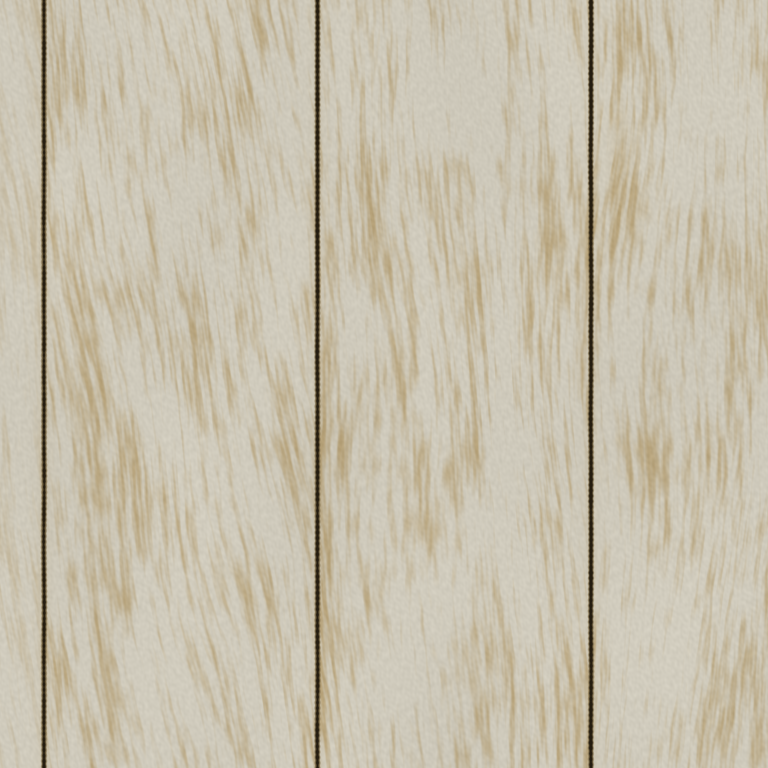
Give the GLSL for this texture, as a WebGL 2 fragment shader.

```glsl
#version 300 es
precision highp float;
// Pale whitewashed wood planks standing upright, split by thin dark seams.
// Grain is stretched gradient noise, slanted and offset per plank; the seams
// are distance bands with a beaded edge, repeated across the canvas.

uniform vec2 u_resolution;
out vec4 outColor;

vec2 randomGradient(vec2 cell) {
  vec3 q = fract(cell.xyx * vec3(0.1031, 0.1030, 0.0973));
  q += dot(q, q.yzx + 33.33);
  float angle = 6.2832 * fract((q.x + q.y) * q.z);
  return vec2(cos(angle), sin(angle));
}

float gradientNoise(vec2 p) {
  vec2 i = floor(p), f = p - i;
  vec2 w = f * f * f * (f * (f * 6.0 - 15.0) + 10.0);
  float a = dot(randomGradient(i), f);
  float b = dot(randomGradient(i + vec2(1, 0)), f - vec2(1, 0));
  float c = dot(randomGradient(i + vec2(0, 1)), f - vec2(0, 1));
  float d = dot(randomGradient(i + vec2(1, 1)), f - vec2(1, 1));
  return mix(mix(a, b, w.x), mix(c, d, w.x), w.y);
}

// Amount of honey-coloured stain, 0 to 1
float grainStain(vec2 uv, float plank) {
  float slant = clamp(0.15 - 0.09 * plank, -0.04, 0.15);
  vec2 p = vec2(uv.x + slant * (uv.y - 0.5), uv.y);
  p.x += 0.03 * gradientNoise(uv * vec2(5.0, 2.5) + plank * 7.3);
  p += vec2(11.0, 5.0) * (plank + 3.0);

  float blotch = gradientNoise(p * vec2(13.0, 4.0));
  float broad = gradientNoise(p * vec2(60.0, 6.0));
  float streak = gradientNoise(p * vec2(125.0, 11.0));
  float fibre = gradientNoise(p * vec2(230.0, 30.0));
  float grain = 0.5 * blotch + 0.4 * broad + 0.5 * streak + 0.35 * fibre;
  return smoothstep(-0.17, 0.65, grain);
}

void main() {
  vec2 uv = gl_FragCoord.xy / u_resolution;
  float pixel = 1.0 / u_resolution.x;

  // Planks, and distance to the nearest seam
  float pitch = 0.3561;
  float across = (uv.x - 0.0573) / pitch;
  float plank = floor(across);
  float seam = floor(across + 0.5);
  float offset = (across - seam) * pitch;
  float seamDist = abs(offset + 0.0008 * gradientNoise(vec2(seam * 9.0, uv.y * 12.0)));

  // Whitewash with stained grain; the strip at far left is paler
  vec3 whitewash = vec3(0.812, 0.793, 0.737);
  vec3 honey = vec3(0.715, 0.635, 0.475);
  float stain = grainStain(uv, plank) * (plank < 0.0 ? 0.5 : 1.0);

  // Stain gathers beside seams and in a long smudge on the right plank
  vec2 smudge = (uv - vec2(0.808, 0.79)) / vec2(0.014, 0.065);
  stain += 0.35 * exp(-dot(smudge, smudge));
  stain += 0.25 * exp(-seamDist / 0.007);
  vec3 color = mix(whitewash, honey, clamp(stain, 0.0, 1.0));

  // Broad tone drift and fine slanting pores
  color += 0.02 * gradientNoise(uv * vec2(6.0, 3.0) + 40.0);
  vec2 pore = vec2(uv.x + 0.6 * uv.y, uv.y - 0.5 * uv.x);
  color += 0.03 * gradientNoise(pore * vec2(190.0, 130.0));
  color += 0.02 * gradientNoise(uv * vec2(260.0, 90.0) + 17.0);

  // Seam: brown shoulders around a dark core notched by small beads
  float bead = sin(uv.y * 880.0 + seam * 2.0);
  float wear = gradientNoise(vec2(seam * 5.0 + 0.5, uv.y * 60.0));
  float shoulderWidth = 0.0034 + 0.0004 * bead;
  float coreWidth = 0.0017 + 0.0002 * seam + 0.0004 * bead + 0.0006 * wear;
  float shoulder = 1.0 - smoothstep(-pixel, pixel, seamDist - shoulderWidth);
  float core = 1.0 - smoothstep(-pixel, pixel, seamDist - coreWidth);
  color = mix(color, vec3(0.47, 0.40, 0.26) + 0.06 * bead, 0.9 * shoulder);
  color = mix(color, vec3(0.14, 0.11, 0.06), core);

  outColor = vec4(color, 1.0);
}
```
